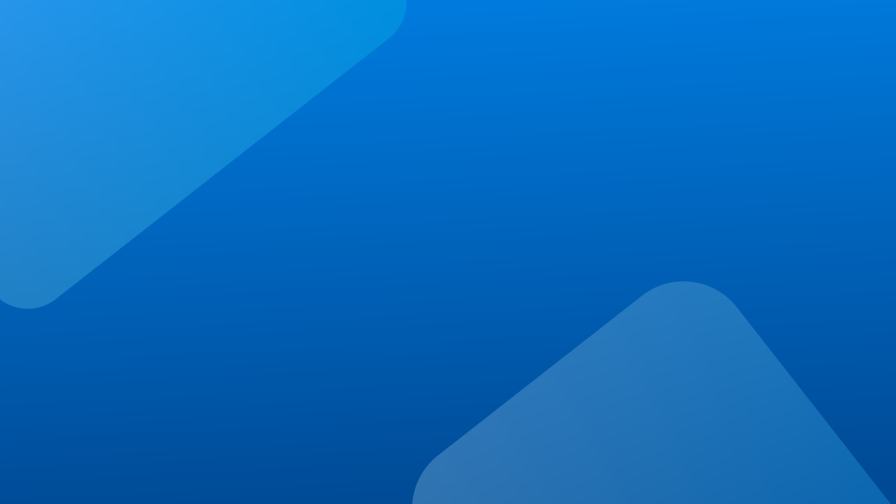
Give the GLSL for this background, as a Shadertoy shader.

```glsl
// Two translucent tilted rounded squares over a deep blue vertical gradient.

const float TILT = 0.664; // shared rotation of both squares, in radians

// Signed distance to a square with rounded corners, turned by an angle.
float roundedSquare(vec2 p, vec2 center, float halfSize, float radius, float angle) {
    float c = cos(angle), s = sin(angle);
    vec2 d = p - center;
    vec2 q = abs(vec2(c * d.x + s * d.y, c * d.y - s * d.x)) - halfSize + radius;
    return length(max(q, 0.0)) + min(max(q.x, q.y), 0.0) - radius;
}

// Blend of four corner colours over the area from lo to hi.
vec3 cornerGradient(vec2 p, vec2 lo, vec2 hi,
                    vec3 lowLeft, vec3 lowRight, vec3 topLeft, vec3 topRight) {
    vec2 t = clamp((p - lo) / (hi - lo), 0.0, 1.0);
    return mix(mix(lowLeft, lowRight, t.x), mix(topLeft, topRight, t.x), t.y);
}

// Smooth coverage of a shape, one pixel wide at its edge.
float coverage(float dist, float pixel) {
    return smoothstep(-0.75 * pixel, 0.75 * pixel, -dist);
}

// Slightly slanted gradient, darker toward the lower right.
vec3 backdrop(vec2 p, float aspect) {
    float t = p.y - 0.05 * (p.x - 0.5 * aspect);
    return mix(vec3(0.0, 0.290, 0.585), vec3(0.0, 0.482, 0.868), clamp(t, 0.0, 1.0));
}

void mainImage(out vec4 fragColor, in vec2 fragCoord) {
    float pixel = 1.0 / iResolution.y;
    vec2 p = fragCoord * pixel;
    vec3 color = backdrop(p, iResolution.x * pixel);

    // Bright square in the upper left
    vec3 skyBlue = cornerGradient(p, vec2(0.0, 0.39), vec2(0.80, 1.0),
        vec3(0.13, 0.50, 0.77), vec3(0.03, 0.50, 0.78),
        vec3(0.15, 0.585, 0.92), vec3(0.0, 0.56, 0.88));
    float upper = roundedSquare(p, vec2(0.127, 1.067), 0.510, 0.090, TILT);
    color = mix(color, skyBlue, coverage(upper, pixel));

    // Muted square in the lower right
    vec3 steelBlue = cornerGradient(p, vec2(0.82, 0.0), vec2(1.77, 0.44),
        vec3(0.19, 0.45, 0.69), vec3(0.04, 0.40, 0.69),
        vec3(0.20, 0.49, 0.76), vec3(0.10, 0.47, 0.74));
    float lower = roundedSquare(p, vec2(1.3125, -0.053), 0.391, 0.134, TILT);
    color = mix(color, steelBlue, coverage(lower, pixel));

    fragColor = vec4(color, 1.0);
}
```
